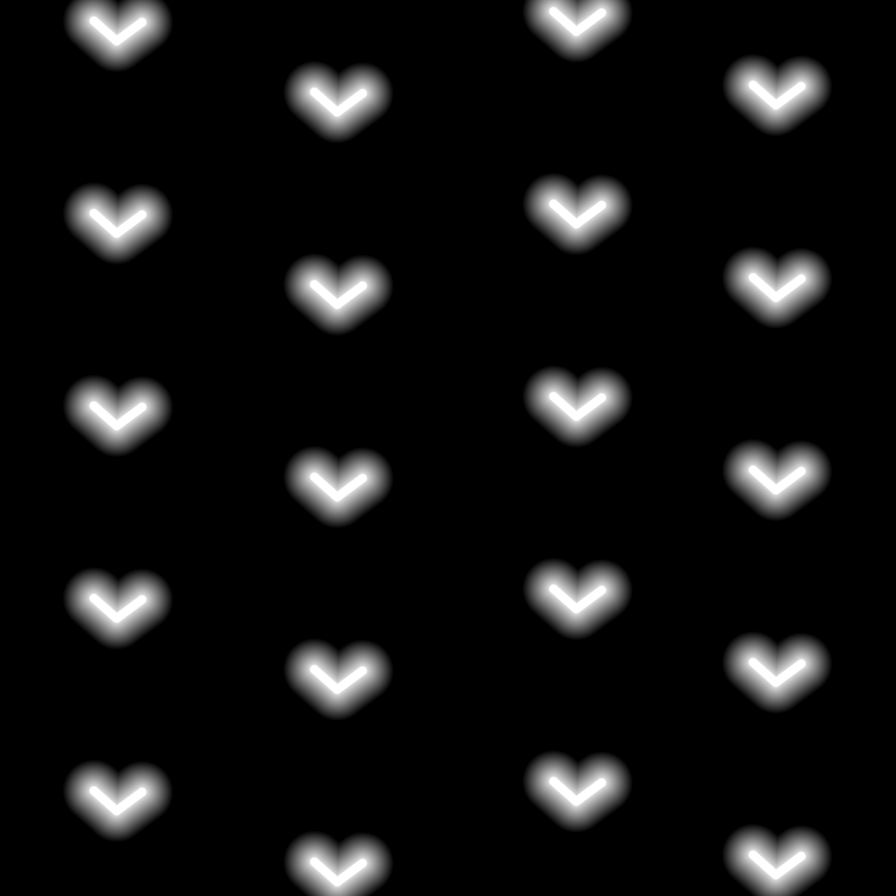
Reproduce this pattern procedurally as a WebGL 1 fragment shader.

```glsl
precision highp float;
// Four staggered columns of white chevrons, each in a soft heart-shaped glow.
uniform vec2 u_resolution;

float segmentDistance(vec2 p, vec2 a, vec2 b) {
  vec2 ab = b - a;
  return length(p - a - ab * clamp(dot(p - a, ab) / dot(ab, ab), 0.0, 1.0));
}

// Distance to a slightly lopsided V whose tip is at the origin
float chevronDistance(vec2 p) {
  return min(segmentDistance(p, vec2(0.0), vec2(-0.0254, 0.0225)),
             segmentDistance(p, vec2(0.0), vec2(0.0283, 0.0210)));
}

void main() {
  float scale = min(u_resolution.x, u_resolution.y);
  vec2 uv = gl_FragCoord.xy / scale;
  float pixel = 1.0 / scale;

  // Uneven column positions and their vertical shifts
  vec4 columnX = vec4(0.1302, 0.3763, 0.6432, 0.8659);
  vec4 columnY = vec4(0.0950, 0.0156, 0.1055, 0.0234);
  float period = 0.2148;

  float d = 1.0;
  for (int i = 0; i < 4; i++) {
    vec2 p = uv - vec2(columnX[i], columnY[i]);
    p.y = mod(p.y + 0.5 * period, period) - 0.5 * period;
    d = min(d, chevronDistance(p));
  }

  // Linear glow below a solid stroke
  float glow = clamp(1.0 - d / 0.035, 0.0, 1.0);
  float stroke = 1.0 - smoothstep(-pixel, pixel, d - 0.0049);
  gl_FragColor = vec4(vec3(mix(glow, 1.0, stroke)), 1.0);
}
```
